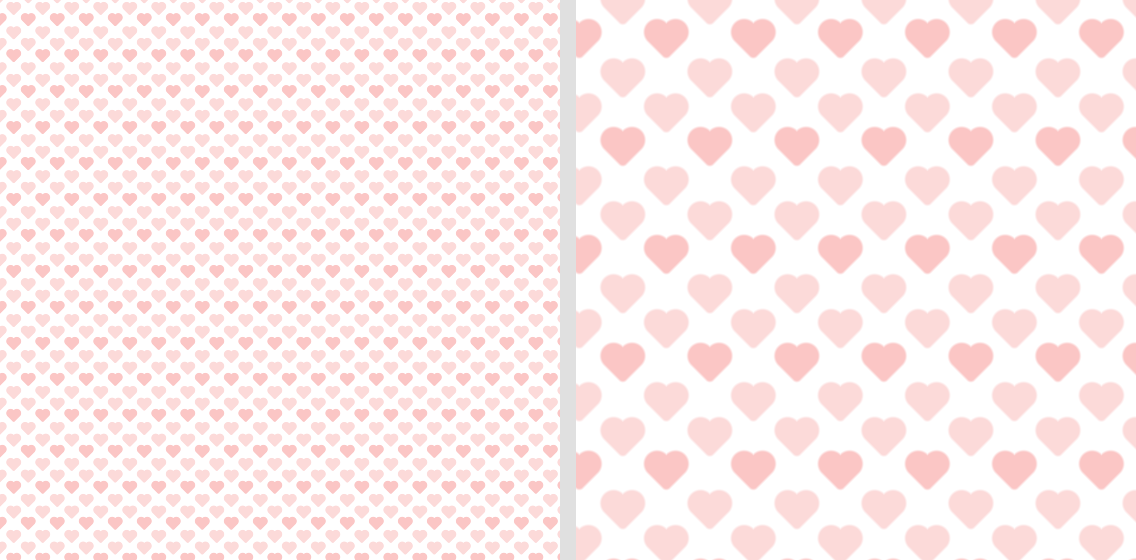
Left: the whole. Right: its middle third, enlarged.
Write a three.js fragment shader that draws this pattern.

```glsl
// Staggered rows of small pink hearts on white, every third row deeper in tone.
// Each group of three rows repeats vertically; columns shift half a pitch per row.
// A heart is a distance function: round lobes, straight sides and a rounded tip.

varying vec2 vUv;

const vec3 PAPER = vec3(1.0);
const vec3 PALE_PINK = vec3(0.988, 0.853, 0.851);
const vec3 DEEP_PINK = vec3(0.984, 0.776, 0.773);

const vec2 PITCH = vec2(0.0518, 0.06424);  // column spacing, height of a row group
const vec2 ORIGIN = vec2(0.0245, 0.6438);  // centre of one deep heart
const vec2 PALE_ROWS = vec2(0.311, 0.635); // heights of pale rows within a group
const float HEART_UNIT = 0.022;            // canvas size of one heart unit
const float HEART_MIDDLE = 0.579;          // height of the heart's centre, in units
const float TIP_RADIUS = 0.13;             // rounding of the lower tip, in units
const float EDGE = 0.001;                  // half width of the smoothed edge

// Signed distance to a heart whose unrounded tip is at the origin.
float heartDistance(vec2 p) {
  p.x = abs(p.x);
  float diagonal = p.x + p.y;
  float tipCentre = TIP_RADIUS * sqrt(2.0);
  if (diagonal > 1.0) return length(p - vec2(0.25, 0.75)) - sqrt(2.0) / 4.0;
  if (diagonal < tipCentre) return length(p - vec2(0.0, tipCentre)) - TIP_RADIUS;
  float notch = length(p - vec2(0.0, 1.0));
  float side = abs(p.x - p.y) / sqrt(2.0);
  return min(notch, side) * sign(p.x - p.y);
}

// Height of a row above the base of its group, in group heights.
float rowHeight(int row) {
  if (row == 1) return PALE_ROWS.x;
  if (row == 2) return PALE_ROWS.y;
  return row == 3 ? 1.0 : 0.0;
}

void main() {
  vec2 cell = (vUv - ORIGIN) / PITCH;
  float group = floor(cell.y);
  vec3 color = PAPER;

  // The last row is the first of the next group, whose hearts reach down into this one.
  for (int row = 0; row < 4; row++) {
    float stagger = 0.5 * mod(3.0 * group + float(row), 2.0);
    vec2 offset = vec2(fract(cell.x - stagger + 0.5) - 0.5,
                       cell.y - group - rowHeight(row));
    vec2 p = offset * PITCH / HEART_UNIT + vec2(0.0, HEART_MIDDLE);
    float cover = 1.0 - smoothstep(-EDGE, EDGE, heartDistance(p) * HEART_UNIT);
    bool isDeep = row == 0 || row == 3;
    color = mix(color, isDeep ? DEEP_PINK : PALE_PINK, cover);
  }

  gl_FragColor = vec4(color, 1.0);
}
```
